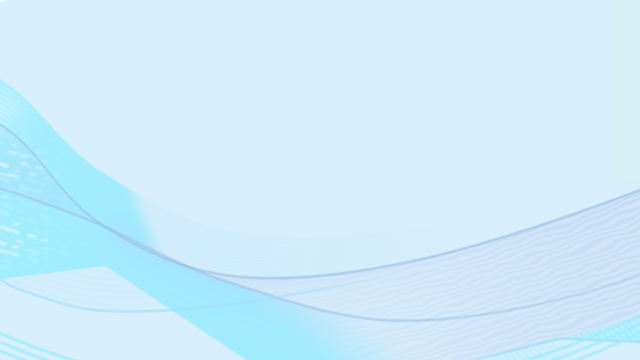
Reproduce this background procedurally as a WebGL 1 fragment shader.

```glsl
precision highp float;
uniform vec2 u_resolution;

const vec3 SKY = vec3(0.843, 0.935, 0.992);
const vec3 MINT = vec3(0.838, 0.940, 0.960);
const vec3 CYAN = vec3(0.610, 0.930, 0.995);
const vec3 AZURE = vec3(0.645, 0.875, 0.980);
const vec3 LAVENDER = vec3(0.745, 0.835, 0.945);
const vec3 INK = vec3(0.610, 0.750, 0.905);
const vec3 FOAM = vec3(0.885, 0.960, 0.998);
const float LINE_WIDTH = 0.0032;
const float VEIL_LINES = 15.0;
const float RIBBON_LINES = 19.0;
const float RIPPLE = 0.85;

// Curve heights at knots that crowd towards the left side
const vec4 CREST_L = vec4(0.725, 0.780, 0.725, 0.521);
const vec4 CREST_R = vec4(0.359, 0.361, 0.479, 0.700);
const vec4 SWEEP_L = vec4(0.597, 0.653, 0.597, 0.375);
const vec4 SWEEP_R = vec4(0.234, 0.273, 0.472, 0.800);
const vec4 FOLD_L = vec4(0.454, 0.475, 0.454, 0.373);
const vec4 FOLD_R = vec4(0.215, 0.109, 0.236, 0.600);
const vec4 THREAD_L = vec4(0.190, 0.225, 0.190, 0.137);
const vec4 THREAD_R = vec4(0.155, 0.248, 0.410, 0.620);

vec2 gradientAt(vec2 cell) {
  float angle = 6.2832 * fract(sin(dot(cell, vec2(127.1, 311.7))) * 43758.5);
  return vec2(cos(angle), sin(angle));
}

float gradientNoise(vec2 p) {
  vec2 i = floor(p), f = fract(p);
  vec2 w = f * f * f * (f * (f * 6.0 - 15.0) + 10.0);
  vec2 e = vec2(1.0, 0.0);
  float low = mix(dot(gradientAt(i), f), dot(gradientAt(i + e), f - e), w.x);
  float high = mix(dot(gradientAt(i + e.yx), f - e.yx), dot(gradientAt(i + 1.0), f - 1.0), w.x);
  return mix(low, high, w.y);
}

// Catmull-Rom weights
vec4 splineWeight(vec4 d) {
  d = abs(d);
  vec4 inner = (1.5 * d - 2.5) * d * d + 1.0;
  vec4 outer = ((-0.5 * d + 2.5) * d - 4.0) * d + 2.0;
  return mix(inner, outer, step(1.0, d)) * step(d, vec4(2.0));
}

float curve(float x, vec4 left, vec4 right) {
  vec4 d = 1.0 + 5.0 * sqrt(x) - vec4(0.0, 1.0, 2.0, 3.0);
  return dot(left, splineWeight(d)) + dot(right, splineWeight(d - 4.0));
}

float inside(float d) {
  float soft = 1.2 / u_resolution.y;
  return smoothstep(-soft, soft, d);
}

float stroke(float d, float width) {
  float soft = 1.2 / u_resolution.y;
  return 1.0 - smoothstep(width * 0.3, width + soft, abs(d));
}

float stripe(float phase) {
  return 0.5 + 0.5 * cos(6.2832 * phase);
}

float glow(vec2 offset, vec2 size) {
  offset /= size;
  return exp(-dot(offset, offset));
}

void main() {
  vec2 uv = gl_FragCoord.xy / u_resolution;
  float x = uv.x, y = uv.y;
  float crest = curve(x, CREST_L, CREST_R);
  float sweep = curve(x, SWEEP_L, SWEEP_R);
  float fold = curve(x, FOLD_L, FOLD_R);
  float thread = curve(x, THREAD_L, THREAD_R);
  float hem = min(0.225 + 0.22 * x, 0.264 - 1.19 * (x - 0.163));
  float shore = 0.115 + 0.45 * (x - 1.0);
  float ripple = gradientNoise(vec2(x * 22.0, y * 30.0 - x * 8.0));

  // Sky with a pale strip and a bright corner
  vec3 color = mix(SKY, MINT, smoothstep(0.945, 0.970, x) * smoothstep(0.44, 0.52, y));
  color = mix(color, vec3(1.0), 1.0 - smoothstep(0.004, 0.014, x + 1.0 - y));

  // Fine veil below the crest
  float veilDepth = (crest - y) / max(crest - sweep, 0.04);
  float veil = inside(crest - y) * inside(y - sweep) * smoothstep(0.17, 0.24, x);
  veil *= 1.0 - smoothstep(0.35, 0.85, x);
  color = mix(color, AZURE, veil * (0.06 + 0.15 * stripe(veilDepth * VEIL_LINES)));

  // Lavender ribbon with rippled threads
  float ribbonTop = max(sweep, fold);
  float ribbon = inside(ribbonTop - y) * inside(y - max(shore, hem)) * smoothstep(0.15, 0.23, x);
  float ribbonDepth = (ribbonTop - y) / max(ribbonTop - shore, 0.08);
  float threads = stripe(ribbonDepth * RIBBON_LINES + x * 5.0 + ripple * RIPPLE);
  float shade = 0.24 + 0.42 * smoothstep(0.5, 1.0, x) + 0.22 * exp(-ribbonDepth * 9.0);
  color = mix(color, LAVENDER, ribbon * shade);
  color = mix(color, FOAM, ribbon * threads * 0.38 * smoothstep(0.3, 0.7, x));

  // Cyan cloth: upper wing and lower band
  float wingFade = 1.0 - smoothstep(0.192, 0.228, x + 0.22 * (y - 0.456));
  float bandFade = 1.0 - smoothstep(0.47, 0.66, x + 0.6 * y);
  float cloth = inside(crest - y) * inside(y - hem);
  cloth *= mix(bandFade, wingFade, inside(y - fold));
  vec3 clothColor = mix(CYAN, AZURE, 0.45 * inside(sweep - y) * inside(y - fold));
  float foldShade = smoothstep(0.12, 0.2, x) * exp(-abs(y - fold) * 14.0);
  clothColor = mix(clothColor, AZURE, 0.75 * foldShade);
  color = mix(color, clothColor, cloth * 0.92);

  // Broken pale dashes near the left side
  float worn = glow(uv - vec2(0.0, 0.53), vec2(0.065, 0.075));
  worn += glow(uv - vec2(0.01, 0.34), vec2(0.070, 0.065));
  float dashes = stripe(y * 46.0 + x * 24.0) * smoothstep(-0.15, 0.25, gradientNoise(uv * vec2(65.0, 48.0)));
  float frayed = glow(uv - vec2(0.0, 0.70), vec2(0.045, 0.07));
  color = mix(color, FOAM, cloth * (worn * dashes * 0.85 + frayed * (0.25 + 0.4 * stripe((crest - y) * 70.0))));

  // Faint weave beneath the hem
  float weave = inside(hem - y) * inside(y - thread) * (1.0 - smoothstep(0.2, 0.3, x));
  color = mix(color, AZURE, weave * (0.06 + 0.12 * stripe((y - thread) * 55.0)));

  // Hatched water at the lower right
  float lip = 0.060 - 0.45 * max(0.875 - x, 0.0) - 0.08 * max(x - 0.875, 0.0);
  float hatch = stripe((x * 1.78 + y) * 48.0);
  float water = inside(shore - y) * inside(y - lip) * smoothstep(0.865, 0.885, x);
  color = mix(color, CYAN, water * (0.40 + 0.45 * hatch));
  float spray = inside(lip - y) * smoothstep(0.72, 0.79, x) * (1.0 - smoothstep(0.82, 0.92, x));
  color = mix(color, CYAN, spray * (0.12 + 0.30 * hatch));
  color = mix(color, AZURE, 0.8 * stroke(y - lip, LINE_WIDTH) * smoothstep(0.72, 0.78, x));

  // Strands at the lower left
  for (int i = 0; i < 3; i++) {
    float strand = 0.074 - 0.024 * float(i) - 0.75 * x + 0.8 * x * x;
    color = mix(color, CYAN, 0.75 * stroke(y - strand, LINE_WIDTH * 1.4));
  }

  // Drawn contours
  color = mix(color, INK, 0.65 * stroke(y - sweep, LINE_WIDTH));
  color = mix(color, INK, 0.55 * stroke(y - fold, LINE_WIDTH) * (1.0 - 0.5 * smoothstep(0.6, 1.0, x)));
  color = mix(color, AZURE, 0.65 * stroke(y - thread, LINE_WIDTH) * (1.0 - smoothstep(0.4, 0.65, x)));
  gl_FragColor = vec4(color, 1.0);
}
```
